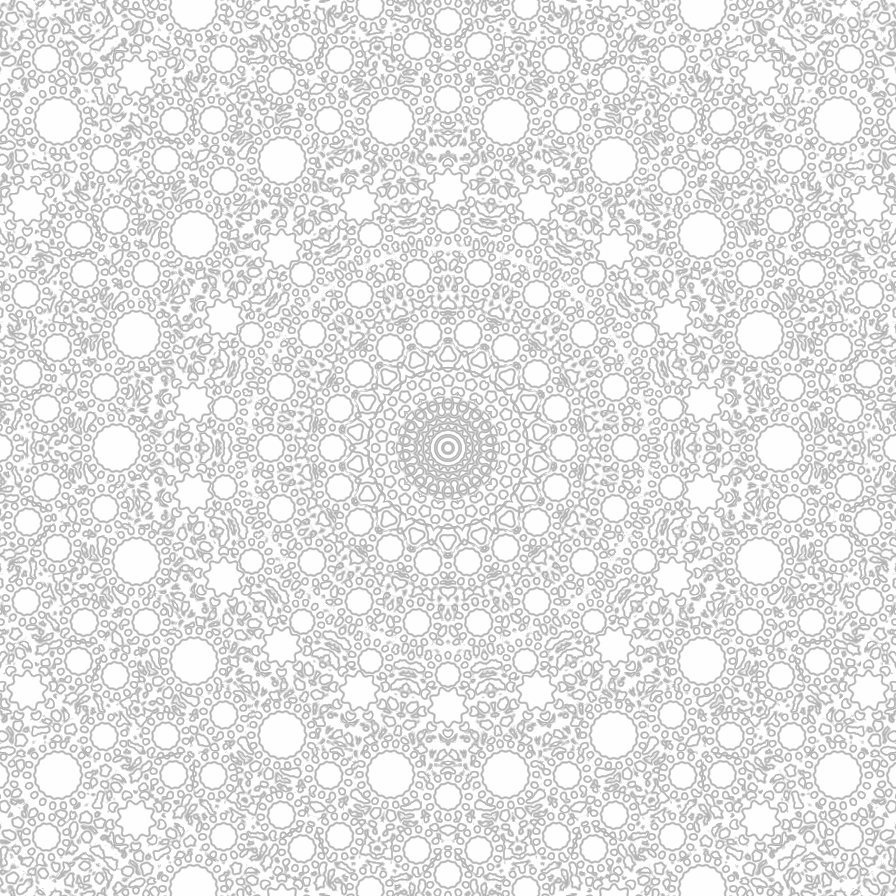
A WebGL 1 fragment shader for this pattern:

```glsl
precision highp float;
// Eighteen-fold quasicrystal lace: thin grey contour lines around white rosettes.

#define WAVES 9
#define WAVELENGTH 0.0155
#define LEVEL 1.35
#define LINE_WIDTH 0.0019
#define LINE_DARKNESS 0.30
#define EDGE_SLOPE 640.0
#define BEAD_RING 0.0125
#define CELL_SPACING 0.0215
#define BIG 0.0262
#define MID 0.0150
#define STAR 0.0200
#define PETALS 1.3

uniform vec2 u_resolution;

const float PI = 3.14159265;
const float SECTOR = PI / 9.0;

float hash(vec2 p) {
  return fract(sin(dot(p, vec2(127.1, 311.7))) * 43758.5453);
}

// Mirror the plane into one half sector of ten degrees.
vec2 foldSector(vec2 p) {
  float angle = abs(mod(atan(p.y, p.x) + 0.5 * SECTOR, SECTOR) - 0.5 * SECTOR);
  return length(p) * vec2(cos(angle), sin(angle));
}

vec2 polar(float radius, float degrees) {
  return radius * vec2(cos(radians(degrees)), sin(radians(degrees)));
}

// Keep the nearest rosette: depth inside its edge, lobe wave, runner-up depth.
void rosette(inout vec3 nearest, vec2 q, vec2 centre,
             float size, float lobes, float scallop) {
  vec2 outward = normalize(centre);
  vec2 d = q - centre;
  vec2 local = vec2(dot(d, outward), outward.x * d.y - outward.y * d.x);
  float lobe = cos(lobes * atan(local.y, local.x + 1e-6));
  float r = length(d);
  float depth = size * (1.0 + scallop * lobe * min(r / size, 1.0)) - r;
  if (depth > nearest.x) nearest = vec3(depth, lobe, nearest.x);
  else nearest.z = max(nearest.z, depth);
}

void disc(inout vec3 nearest, vec2 q, float radius, float degrees) {
  rosette(nearest, q, polar(radius, degrees), MID, 12.0, 0.03);
}

void bigDisc(inout vec3 nearest, vec2 q, float radius) {
  rosette(nearest, q, polar(radius, 0.0), BIG, 18.0, 0.025);
}

void star(inout vec3 nearest, vec2 q, float radius) {
  rosette(nearest, q, polar(radius, 10.0), STAR, 9.0, 0.13);
}

vec3 nearestRosette(vec2 q) {
  vec3 n = vec3(-1.0, 0.0, -1.0);
  rosette(n, q, polar(0.075, 10.0), 0.0060, 5.0, 0.08);
  rosette(n, q, polar(0.104, 10.0), 0.0080, 3.0, 0.20);
  disc(n, q, 0.129, 0.0);
  disc(n, q, 0.198, 0.0);
  rosette(n, q, polar(0.253, 10.0), 0.0135, 12.0, 0.03);
  star(n, q, 0.289);
  bigDisc(n, q, 0.370);
  disc(n, q, 0.389, 10.0);
  disc(n, q, 0.450, 5.6);
  disc(n, q, 0.476, 10.0);
  disc(n, q, 0.501, 0.0);
  star(n, q, 0.542);
  bigDisc(n, q, 0.568);
  disc(n, q, 0.624, 4.1);
  return n;
}

// Small five-lobed cells on a jittered grid.
vec3 nearestCell(vec2 q) {
  vec3 n = vec3(-1.0, 0.0, -1.0);
  vec2 base = floor(q / CELL_SPACING);
  for (int j = -1; j <= 1; j++) {
    for (int i = -1; i <= 1; i++) {
      vec2 id = base + vec2(float(i), float(j));
      vec2 jitter = vec2(hash(id), hash(id + 17.3)) - 0.5;
      vec2 centre = (id + 0.5 + 0.45 * jitter) * CELL_SPACING;
      float size = 0.0055 + 0.0025 * hash(id + 5.7);
      rosette(n, q, centre, size, 5.0, 0.10);
    }
  }
  return n;
}

// Plateau inside, a channel at the edge, then a ring of beads.
float ringField(vec3 n, float outside) {
  float lobe = n.y * smoothstep(0.0, 0.004, n.x - n.z);
  float beads = -1.5 * (1.0 + lobe) * sin(PI * clamp(outside / BEAD_RING, 0.0, 1.0));
  return outside < 0.0 ? -EDGE_SLOPE * outside : beads;
}

// Plane waves and cells, with petals in the heart; rosettes replace them locally.
float field(vec2 p) {
  float k = 2.0 * PI / WAVELENGTH;
  float waves = 0.0;
  for (int i = 0; i < WAVES; i++) {
    float a = float(i) * SECTOR;
    waves += cos(k * dot(p, vec2(cos(a), sin(a))));
  }
  float r = length(p);
  float heart = smoothstep(0.014, 0.024, r) * (1.0 - smoothstep(0.040, 0.052, r));
  waves += PETALS * heart * cos(18.0 * atan(p.y, p.x + 1e-6)) * cos(k * r);

  vec2 q = foldSector(p);
  float channel = LEVEL / EDGE_SLOPE;
  vec3 cell = nearestCell(q);
  float base = mix(waves, ringField(cell, -cell.x - channel), 0.65 * smoothstep(0.12, 0.15, r));
  vec3 n = nearestRosette(q);
  float outside = -n.x - channel;
  return mix(base, ringField(n, outside), 1.0 - smoothstep(0.0070, BEAD_RING, outside));
}

// Line profile, soft at both flanks.
float stroke(float distanceToLine) {
  return 1.0 - pow(min(distanceToLine / LINE_WIDTH, 1.0), 1.4);
}

void main() {
  vec2 p = (gl_FragCoord.xy - 0.5 * u_resolution) / min(u_resolution.x, u_resolution.y);

  // Contour distance: field offset divided by its slope.
  float e = 0.0003;
  float f = field(p);
  vec2 slope = vec2(field(p + vec2(e, 0.0)) - f, field(p + vec2(0.0, e)) - f) / e;
  float ink = stroke(abs(abs(f) - LEVEL) / max(length(slope), 300.0));

  // Fine circles that frame the heart and the inner field.
  float r = length(p);
  ink = max(ink, stroke(abs(r - 0.0507)));
  ink += 0.2 * stroke(abs(r - 0.176));
  gl_FragColor = vec4(vec3(0.995 - LINE_DARKNESS * min(ink, 1.0)), 1.0);
}
```
